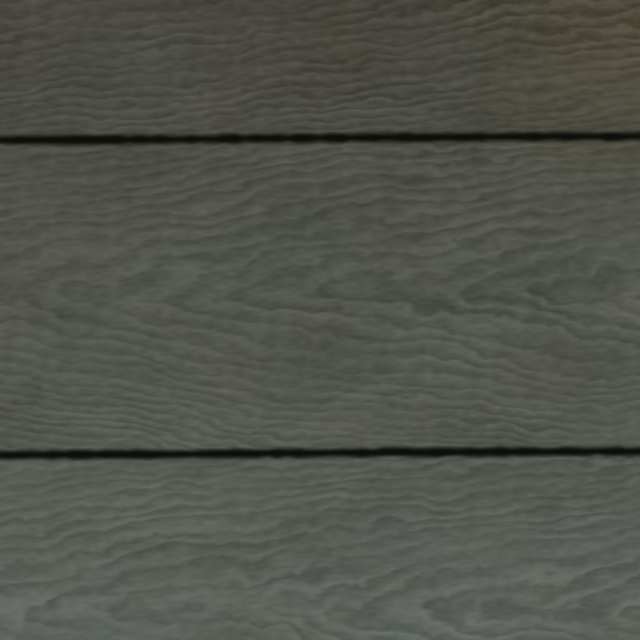
Give the GLSL for this texture, as a WebGL 1 fragment shader.

```glsl
precision highp float;
// Weathered grey-green wooden boards with cathedral grain and dark horizontal gaps.

uniform vec2 u_resolution;

// Layout, in canvas units
const float BOARD_PITCH = 0.492;
const float FIRST_GAP = 0.289;
const float GAP_TILT = 0.006;
const float GAP_CORE = 0.0010;
const float GAP_EDGE = 0.0115;

// Grain
const float TIP_RATE = 6.5;          // arch tips per unit along a board
const float RING_RATE = 24.0;        // rings per unit next to the heart line
const float RING_CROWDING = 95.0;    // extra crowding toward the board edges
const float HEART_ROUNDING = 0.008;
const float RING_CONTRAST = 0.050;
const float HOLLOW_CONTRAST = 0.055;
const float STREAK_CONTRAST = 0.052;
const float SPECK_CONTRAST = 0.034;
const float STAIN_CONTRAST = 0.050;
const float HUE_CONTRAST = 0.012;

// Colours
const vec3 TOP_WOOD = vec3(0.282, 0.280, 0.248);
const vec3 MID_WOOD = vec3(0.328, 0.340, 0.308);
const vec3 LOW_WOOD = vec3(0.362, 0.384, 0.358);
const vec3 WARM_TINT = vec3(0.020, 0.006, -0.022);
const vec3 GAP_COLOUR = vec3(0.050, 0.060, 0.040);

float hash(vec2 p) {
  return fract(sin(dot(p, vec2(127.1, 311.7))) * 43758.5453);
}

float noise(vec2 p) {
  vec2 cell = floor(p);
  vec2 f = fract(p);
  f = f * f * (3.0 - 2.0 * f);
  return mix(mix(hash(cell), hash(cell + vec2(1.0, 0.0)), f.x),
             mix(hash(cell + vec2(0.0, 1.0)), hash(cell + vec2(1.0, 1.0)), f.x), f.y);
}

// Layered noise centred on zero
float fbm(vec2 p) {
  float sum = 0.0;
  float gain = 0.5;
  for (int i = 0; i < 4; i++) {
    sum += gain * (noise(p) - 0.5);
    p = p * 2.03 + vec2(17.3, 9.1);
    gain *= 0.5;
  }
  return sum;
}

// Growth rings as nested arches about the heart line: pale ridges, darker hollows
float ringRelief(vec2 p, float seed, float direction) {
  vec2 q = p + seed * vec2(3.7, 5.3);
  float v = p.y + 0.04 * fbm(q * vec2(4.0, 2.0));
  float r = sqrt(v * v + HEART_ROUNDING * HEART_ROUNDING);
  float lower = smoothstep(0.02, -0.04, v);
  float heart = 1.0 - smoothstep(0.03, 0.13, r);
  float rings = r * RING_RATE * (1.0 + 0.35 * lower) + r * r * RING_CROWDING;
  rings -= direction * p.x * TIP_RATE;
  rings += 2.4 * fbm(q * vec2(6.0, 13.0)) + 1.1 * fbm(q * vec2(24.0, 48.0) + 31.0);
  float phase = 6.2831853 * rings;
  float wave = 0.5 + 0.5 * sin(phase + 0.5 * sin(phase));
  float strength = 0.35 + 0.9 * noise(q * vec2(8.0, 22.0) + 53.0);
  float hollow = heart * (noise(q * vec2(9.0, 30.0) + 11.0) - 0.5);
  return RING_CONTRAST * (wave - 0.5) * strength * (1.0 + 0.25 * heart)
       + HOLLOW_CONTRAST * 0.6 * hollow;
}

void main() {
  vec2 uv = gl_FragCoord.xy / u_resolution;

  // Board coordinates, with gaps that tilt and waver slightly
  float waver = 0.002 * fbm(vec2(uv.x * 7.0, 4.0));
  float row = (uv.y - GAP_TILT * uv.x + waver - FIRST_GAP) / BOARD_PITCH;
  float board = floor(row);
  float across = fract(row);
  float seed = board + 4.0;
  float direction = board > 0.5 ? -1.0 : 1.0;
  vec2 p = vec2(uv.x, (across - 0.5) * BOARD_PITCH);

  // Tone drifts from warm and dark above to cool and pale below
  vec3 colour = mix(LOW_WOOD, MID_WOOD, smoothstep(0.0, 0.45, uv.y));
  colour = mix(colour, TOP_WOOD, smoothstep(0.5, 1.0, uv.y));
  colour += WARM_TINT * smoothstep(0.35, 0.0, distance(uv, vec2(1.0, 0.98)));
  colour += STAIN_CONTRAST * fbm(uv * vec2(4.0, 9.0) + seed * 7.0);
  colour += vec3(1.0, -0.2, -0.8) * HUE_CONTRAST * fbm(uv * vec2(8.0, 12.0) + 61.0);

  // Grain, fibre streaks and fine surface wear
  vec2 fibre = p + vec2(seed * 2.3, seed * 1.7 - 0.07 * p.x);
  float edgeZone = smoothstep(0.04, 0.20, abs(p.y));
  float relief = ringRelief(p, seed, direction);
  relief += STREAK_CONTRAST * (0.65 + 0.5 * edgeZone) * fbm(fibre * vec2(20.0, 75.0));
  relief += SPECK_CONTRAST * (noise(fibre * vec2(85.0, 190.0)) - 0.5);
  colour += relief;

  // Soft dark gap, shade around it and a faint pale lip on the board below
  float gapDistance = min(across, 1.0 - across) * BOARD_PITCH;
  float roughEdge = 0.003 * (noise(vec2(uv.x * 60.0, uv.y * 60.0)) - 0.5);
  float lip = (1.0 - across) * BOARD_PITCH - 0.015;
  colour += 0.016 * exp(-lip * lip / 0.00002);
  colour *= 1.0 - 0.10 * exp(-gapDistance / 0.010);
  float gap = 1.0 - smoothstep(GAP_CORE, GAP_EDGE, gapDistance + roughEdge);
  colour = mix(colour, GAP_COLOUR, gap);

  gl_FragColor = vec4(clamp(colour, 0.0, 1.0), 1.0);
}
```
